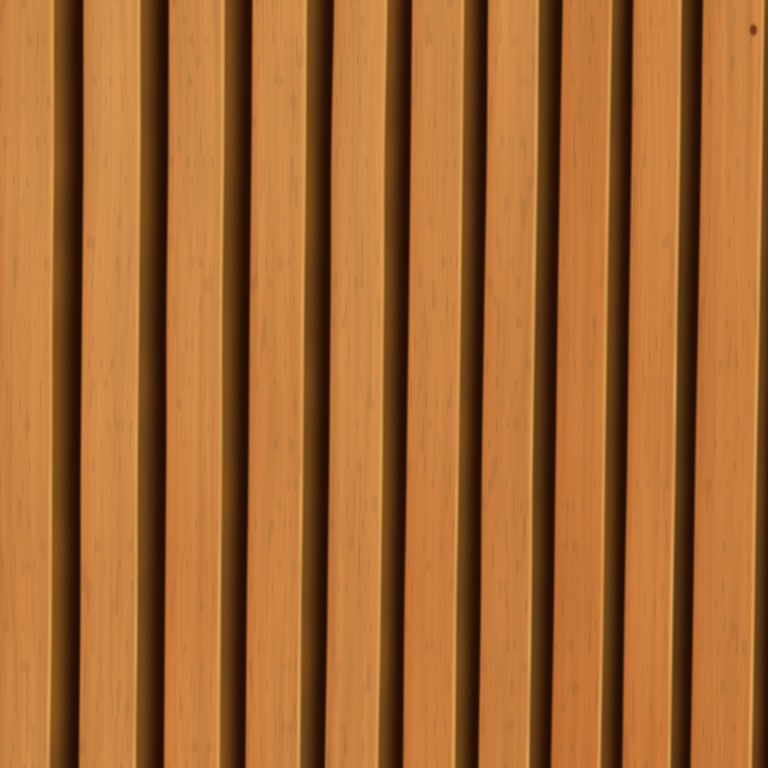
Write a WebGL 2 fragment shader that draws this texture.

```glsl
#version 300 es
precision highp float;
// Ten upright wooden slats with shadowed gaps, narrowing and leaning slightly
// in perspective. Each pixel finds its slat from a quadratic spacing rule, then
// blends grained face, pale right arris, brown side face and deep shadow.

#define SLATS 10
#define PITCH 0.1158
#define PITCH_SHRINK 0.0015
#define FACE_WIDTH 0.0760
#define FACE_SHRINK 0.0016
#define LEAN 0.0052
#define LEAN_GROWTH 0.0013
#define EDGE_SOFTNESS 0.0026
#define GRAIN 0.075
#define TONE_VARIATION 0.30

uniform vec2 u_resolution;
out vec4 outColor;

const vec3 HONEY = vec3(0.815, 0.555, 0.300);
const vec3 CEDAR = vec3(0.755, 0.445, 0.205);
const vec3 ARRIS = vec3(0.86, 0.63, 0.32);
const vec3 SIDE = vec3(0.45, 0.28, 0.10);
const vec3 SHADOW = vec3(0.15, 0.055, 0.01);
const vec3 KNOT = vec3(0.36, 0.15, 0.04);

float hash(vec2 p) {
    vec3 q = fract(p.xyx * vec3(0.1031, 0.1030, 0.0973));
    q += dot(q, q.yzx + 33.33);
    return fract((q.x + q.y) * q.z);
}

float noise(vec2 p) {
    vec2 i = floor(p), f = fract(p);
    f = f * f * (3.0 - 2.0 * f);
    return mix(mix(hash(i), hash(i + vec2(1, 0)), f.x),
               mix(hash(i + vec2(0, 1)), hash(i + vec2(1, 1)), f.x), f.y);
}

// Left edge of slat k at height y
float leftEdge(float k, float y) {
    float top = k * PITCH - k * k * PITCH_SHRINK - 0.005;
    float wobble = 0.0016 * (noise(vec2(k * 7.0, y * 5.0)) - 0.5);
    return top - (LEAN + LEAN_GROWTH * k) * (1.0 - y) + wobble;
}

// Front face: slat tone, broad figure, fine fibres and short pores
vec3 faceColor(float k, vec2 local, float across) {
    float y = local.y;
    float tone = 0.16 + 0.065 * k + TONE_VARIATION * (hash(vec2(k, 4.0)) - 0.5);
    tone += 0.30 * (0.5 - y) + 0.25 * (noise(vec2(k * 9.0, y * 4.0)) - 0.5);
    vec3 color = mix(HONEY, CEDAR, clamp(tone, 0.0, 1.15));

    vec2 seed = vec2(k * 31.0, k * 17.0);
    float bend = 0.016 * noise(vec2(local.x * 12.0, y * 2.5) + seed);
    float x = local.x + bend;
    float figure = noise(vec2(x * 110.0, y * 2.0) + seed) - 0.5;
    float fibre = noise(vec2(x * 300.0, y * 9.0) + seed) - 0.5;
    float pore = smoothstep(0.72, 0.95, noise(vec2(x * 230.0, y * 38.0) + seed));
    color *= 1.0 + GRAIN * (figure + 0.7 * fibre - 0.8 * pore);

    // Slight warm shading beside the left edge
    return color * mix(vec3(0.97, 0.91, 0.87), vec3(1.0), smoothstep(0.0, 0.3, across));
}

// Gap: lit side face falling into shadow, deeper towards the right
vec3 gapColor(float k, float depth, float y) {
    float light = 1.06 - 0.022 * k + 0.16 * (hash(vec2(k, 11.0)) - 0.5);
    vec3 side = SIDE * light * (0.94 + 0.12 * noise(vec2(k * 5.0, y * 14.0)));
    return mix(side, SHADOW, smoothstep(0.05, 0.95, depth));
}

void main() {
    vec2 uv = gl_FragCoord.xy / u_resolution;
    float soft = max(EDGE_SOFTNESS, 0.75 / u_resolution.x);

    // Find the last slat starting left of this point
    float k = 0.0;
    for (int i = 1; i < SLATS; i++) {
        if (uv.x > leftEdge(float(i), uv.y) - soft) k = float(i);
    }
    bool isLast = k > float(SLATS) - 1.5;
    float left = leftEdge(k, uv.y);
    float width = FACE_WIDTH - FACE_SHRINK * k + (isLast ? 0.0185 : 0.0);
    float right = left + width;
    float gapEnd = isLast ? right + 0.022 : leftEdge(k + 1.0, uv.y) - soft;

    vec2 local = vec2(uv.x - left, uv.y);
    vec3 face = faceColor(k, local, local.x / width);

    // One small knot near the top of the last slat
    float knot = length((uv - vec2(0.981, 0.961)) / vec2(0.006, 0.009));
    if (isLast) face = mix(face, KNOT, 0.8 * (1.0 - smoothstep(0.3, 1.2, knot)));

    // Pale line catching light along the right arris
    float glint = 1.0 - smoothstep(0.0008, 0.0045, abs(uv.x - right + 0.002));
    float glintWear = 0.55 + 0.45 * noise(vec2(k * 13.0, uv.y * 12.0));
    face = mix(face, ARRIS, glint * glintWear);

    float depth = clamp((uv.x - right) / (gapEnd - right), 0.0, 1.0);
    vec3 color = mix(face, gapColor(k, depth, uv.y), smoothstep(-soft, soft, uv.x - right));
    float onSlat = k < 0.5 ? 1.0 : smoothstep(-soft, soft, uv.x - left);
    outColor = vec4(mix(SHADOW, color, onSlat), 1.0);
}
```
